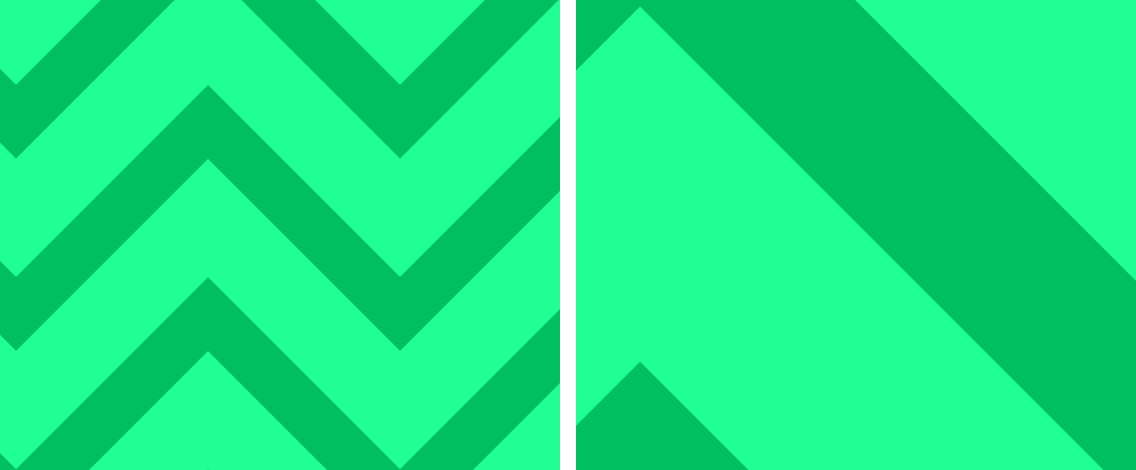
Left: the whole. Right: its middle third, enlarged.
This pattern is drawn by a WebGL 2 fragment shader. Its source:

```glsl
#version 300 es
precision highp float;
// Bold two-colour chevron: dark zigzag bands on a bright green ground.
// A triangle wave bends the vertical coordinate, which is then repeated
// into rows; the distance to each band's centre line gives smooth edges.

uniform vec2 u_resolution;
out vec4 fragColor;

// Lengths are fractions of the canvas height.
const vec3  GROUND_COLOR = vec3(0.12, 1.00, 0.58);
const vec3  BAND_COLOR   = vec3(0.00, 0.75, 0.39);
const float ZIGZAG_WIDTH = 0.8169;  // peak to peak
const float ROW_HEIGHT   = 0.4090;  // band to band
const float BAND_HEIGHT  = 0.1572;  // vertical thickness
const float SLOPE        = 1.0;     // rise over run of each arm
const vec2  PEAK         = vec2(0.4426, 0.8192); // outer tip of one peak

// Horizontal distance to the nearest peak.
float triangleWave(float x) {
    return abs(x - ZIGZAG_WIDTH * round(x / ZIGZAG_WIDTH));
}

// Signed distance to the nearest band, negative inside it.
float chevronDistance(vec2 p) {
    vec2 q = p - PEAK;
    float height = q.y + SLOPE * triangleWave(q.x) + 0.5 * BAND_HEIGHT;
    float fromCentre = abs(height - ROW_HEIGHT * round(height / ROW_HEIGHT));
    return (fromCentre - 0.5 * BAND_HEIGHT) / sqrt(1.0 + SLOPE * SLOPE);
}

void main() {
    vec2 p = gl_FragCoord.xy / u_resolution.y;
    float pixel = 1.0 / u_resolution.y;

    // Blend across one pixel at the band edge.
    float band = clamp(0.5 - chevronDistance(p) / pixel, 0.0, 1.0);
    fragColor = vec4(mix(GROUND_COLOR, BAND_COLOR, band), 1.0);
}
```
